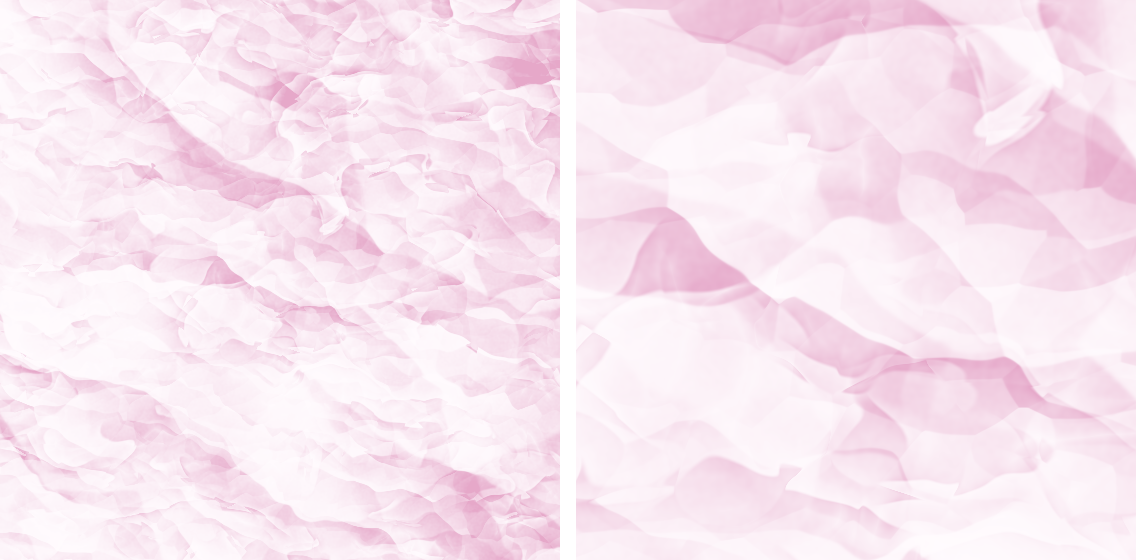
Left: the whole. Right: its middle third, enlarged.
Reproduce this texture procedurally as a Shadertoy shader.

```glsl
const vec3 PAPER_WHITE = vec3(1.0, 0.985, 0.995);
const vec3 SHADOW_PINK = vec3(0.90, 0.66, 0.79);
const vec2 LIGHT_DIR = vec2(0.55, 0.83);

vec2 hash2(vec2 p) {
    vec3 q = fract(p.xyx * vec3(0.1031, 0.1030, 0.0973));
    q += dot(q, q.yzx + 33.33);
    return fract((q.xx + q.yz) * q.zy);
}

float cornerRamp(vec2 cell, vec2 offset) {
    return dot(hash2(cell) * 2.0 - 1.0, offset);
}

float gradientNoise(vec2 p) {
    vec2 i = floor(p), f = fract(p);
    vec2 u = f * f * f * (f * (f * 6.0 - 15.0) + 10.0);
    vec2 e = vec2(1.0, 0.0);
    float low = mix(cornerRamp(i, f), cornerRamp(i + e, f - e), u.x);
    float high = mix(cornerRamp(i + e.yx, f - e.yx), cornerRamp(i + 1.0, f - 1.0), u.x);
    return mix(low, high, u.y);
}

vec2 warp(vec2 p, float frequency, float amount) {
    vec2 q = p * frequency;
    return p + amount * vec2(gradientNoise(q + 11.3), gradientNoise(q + 47.9));
}

// Stretches space so that features run along the given angle
mat2 grain(float angle, float along, float across) {
    float c = cos(angle), s = sin(angle);
    return mat2(along * c, -across * s, along * s, across * c);
}

// Slope of a bulging cell facet, blended narrowly at the cell edges
vec2 facetSlope(vec2 p, float sharpness) {
    vec2 cell = floor(p);
    vec2 slope = vec2(0.0);
    float total = 0.0;
    for (int y = -1; y <= 1; y++) {
        for (int x = -1; x <= 1; x++) {
            vec2 id = cell + vec2(x, y);
            vec2 d = p - id - hash2(id);
            vec2 tilt = (hash2(id + 71.0) - 0.5) * 1.3;
            float weight = exp(-sharpness * dot(d, d));
            slope += weight * (2.0 * d + tilt);
            total += weight;
        }
    }
    return slope / max(total, 1e-30);
}

// Facets of falling size and turning direction, the small ones in patches
float crumple(vec2 p) {
    float shade = 0.0, frequency = 5.0, amplitude = 0.62, side = 1.0;
    for (int i = 0; i < 4; i++) {
        float k = float(i);
        mat2 m = grain(-0.55 + 1.25 * fract(k * 0.618), 0.78, 1.25);
        vec2 q = m * p * frequency + 19.7 * (k + 1.0);
        float patches = smoothstep(-0.25, 0.3, gradientNoise(p * 5.0 + 9.1 * k));
        float strength = amplitude * mix(1.0, 0.4 + 1.1 * patches, min(k, 1.0));
        shade += side * strength * dot(facetSlope(q, 80.0 - 9.0 * k) * m, LIGHT_DIR);
        frequency *= 1.8;
        amplitude *= 0.84;
        side = -side;
    }
    return shade;
}

// Signed distance to the zero line of the noise
float creaseDistance(vec2 q) {
    float n = gradientNoise(q), e = 0.02;
    vec2 slope = vec2(gradientNoise(q + vec2(e, 0.0)), gradientNoise(q + vec2(0.0, e))) - n;
    return n / (length(slope) / e + 0.15);
}

// Short crisp fold: dark on one side, lit on the other
float fold(vec2 p, float angle, float frequency, float seed) {
    vec2 q = grain(angle, 0.6, 1.35) * p * frequency + seed;
    float d = creaseDistance(q);
    float edge = 0.0015 * frequency;
    float dark = exp(-8.0 * max(d, 0.0));
    float lit = exp(9.0 * min(d, 0.0));
    float presence = smoothstep(0.06, 0.28, gradientNoise(q * 0.9 + 17.4));
    return mix(-lit, dark, smoothstep(-edge, edge, d)) * presence;
}

// Thin pale crinkle
float glint(vec2 p, float frequency) {
    vec2 q = p * frequency;
    float presence = smoothstep(0.05, 0.3, gradientNoise(q * 0.8 + 31.2));
    return exp(-14.0 * abs(creaseDistance(q + 3.7))) * presence;
}

float glow(vec2 p, vec2 center, float radius) {
    vec2 d = (p - center) / radius;
    return exp(-dot(d, d));
}

// Broad lighting: pale patches on the left, deeper tone to the right
float broadTone(vec2 p) {
    float tone = 0.9 * (p.x - 0.5) + 0.45 * (p.y - 0.5);
    tone += 0.9 * gradientNoise(p * 3.1 + 5.6);
    tone -= 1.7 * glow(p, vec2(0.24, 0.52), 0.14);
    tone -= 1.4 * glow(p, vec2(0.52, 0.29), 0.12);
    tone -= 1.4 * glow(p, vec2(0.0, 0.93), 0.15);
    return tone + 0.2;
}

void mainImage(out vec4 fragColor, in vec2 fragCoord) {
    vec2 uv = fragCoord / iResolution.y;
    vec2 p = warp(warp(uv, 5.0, 0.04), 26.0, 0.012);
    vec2 jagged = p + 0.006 * facetSlope(p * 20.0, 45.0);

    // Relief
    float tone = broadTone(uv) + crumple(p);
    for (int i = 0; i < 6; i++) {
        float k = float(i);
        float angle = -0.75 + 1.6 * fract(k * 0.618);
        tone += (1.3 - 0.06 * k) * fold(jagged, angle, 4.2 + 1.7 * k, 23.7 * k + 8.2);
    }
    tone -= 0.9 * glint(jagged, 10.0) + 0.8 * glint(jagged + 5.3, 18.0);

    // Paper fibres
    tone += 0.2 * gradientNoise(uv * 95.0) + 0.25 * gradientNoise(uv * 200.0);

    // Colour
    float shadow = min(0.3 * log(1.0 + exp(1.13 * tone)), 1.0);
    fragColor = vec4(mix(PAPER_WHITE, SHADOW_PINK, shadow), 1.0);
}
```
